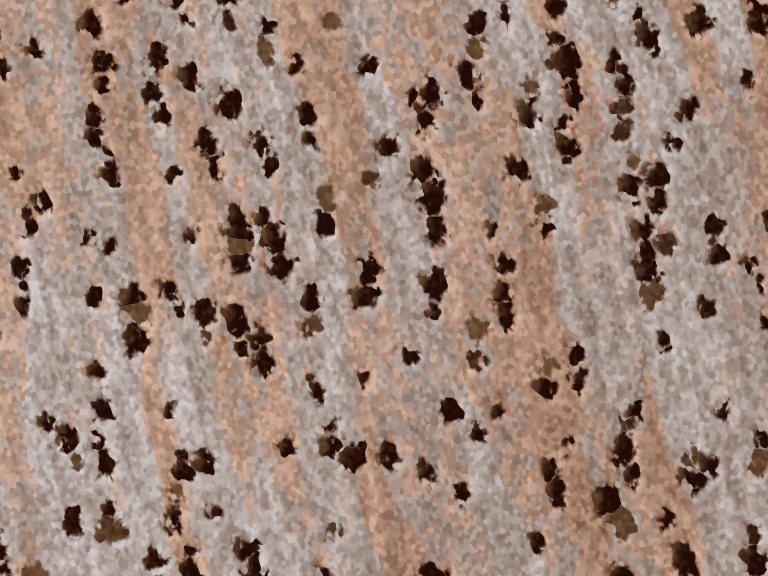
This texture is drawn by a Shadertoy shader. Its source:

```glsl
vec2 hash2(vec2 cell) {
    vec3 q = fract(cell.xyx * vec3(0.1031, 0.1030, 0.0973));
    q += dot(q, q.yzx + 33.33);
    return fract((q.xx + q.yz) * q.zy);
}

// Smooth cellular noise: random cell values blended by distance
float cellNoise(vec2 p) {
    float total = 0.0, weights = 0.0;
    for (int y = -1; y <= 1; y++)
    for (int x = -1; x <= 1; x++) {
        vec2 cell = floor(p) + vec2(x, y);
        vec2 away = cell + hash2(cell) - p;
        float weight = exp(-9.0 * dot(away, away));
        total += weight * hash2(cell + 71.0).x;
        weights += weight;
    }
    return total / weights;
}

// Nearest pore: signed distance, offset relative to its radius, random fill
vec4 nearestPore(vec2 p) {
    vec4 nearest = vec4(9.0);
    for (int y = -1; y <= 1; y++)
    for (int x = -1; x <= 1; x++) {
        vec2 cell = floor(p) + vec2(x, y);
        if (hash2(cell + 17.0).x > 0.82) continue;
        // Some pores have a companion further along the grain
        for (int k = 0; k < 2; k++) {
            vec2 shape = hash2(cell + 37.0 + 53.0 * float(k));
            if (k == 1 && hash2(cell + 29.0).y > 0.4) continue;
            vec2 center = cell + 0.1 + 0.8 * hash2(cell);
            center += float(k) * vec2(0.3 * shape.y - 0.15, 0.4 + 0.1 * shape.x);
            float radius = mix(0.12, 0.25, shape.x);
            vec2 offset = (p - center) * vec2(1.08, mix(0.75, 1.0, shape.y));
            float dist = length(offset) - radius;
            if (dist < nearest.x) nearest = vec4(dist, offset / radius, shape.y);
        }
    }
    return nearest;
}

void mainImage(out vec4 fragColor, in vec2 fragCoord) {
    const vec3 fiberBrown = vec3(0.52, 0.42, 0.36);
    const vec3 fiberPale = vec3(0.80, 0.75, 0.73);
    const vec3 poreDark = vec3(0.13, 0.04, 0.015);
    const vec3 poreTan = vec3(0.45, 0.33, 0.23);

    vec2 p = fragCoord / iResolution.y;
    // x runs across the grain, y along it
    vec2 grain = vec2(dot(p, vec2(0.98, 0.2)), dot(p, vec2(-0.2, 0.98)));

    float fine = cellNoise(grain * vec2(135.0, 110.0)) - 0.5;
    float flakes = cellNoise(grain * vec2(62.0, 42.0) + 9.0) - 0.5;
    float fibers = cellNoise(grain * vec2(48.0, 7.0) + 31.0) - 0.5;
    float bend = 0.012 * sin(grain.y * 9.0) + 0.006 * sin(grain.y * 23.0 + 2.0);
    float streak = cellNoise(vec2((grain.x + bend) * 15.0, grain.y * 1.8));
    streak = smoothstep(0.45, 0.85, streak + 0.4 * flakes + 0.25 * fibers);

    // Ragged pores
    vec2 warp = vec2(flakes, cellNoise(grain * 50.0 + 83.0) - 0.5);
    vec4 pore = nearestPore(grain / 0.094 + 0.22 * warp);
    float dist = pore.x + 0.08 * fine;

    // Wood surface with warm streaks, shaded and lit rims
    float tone = 0.56 + 0.55 * fine + 0.4 * flakes + 0.35 * fibers - 0.16 * streak;
    tone += 0.04 * sin(p.x * 4.0 + 1.0) * sin(p.y * 5.0) - 0.1 * (p.x - 0.67);
    tone -= 0.35 * smoothstep(0.14, 0.0, dist) * smoothstep(-0.25, 0.2, flakes);
    float rim = smoothstep(0.0, 0.06, dist) * smoothstep(0.2, 0.08, dist);
    tone += 0.3 * rim * smoothstep(-0.4, 0.8, dot(pore.yz, vec2(0.5, -0.6)));
    vec3 color = mix(fiberBrown, fiberPale, clamp(tone, -0.25, 1.1));
    color *= mix(vec3(0.99, 1.01, 1.03), vec3(1.06, 0.95, 0.87), streak);

    // Dark pore interiors, some with a tan wall or filling
    float wall = smoothstep(-0.1, 1.2, dot(pore.yz, vec2(-0.7, 0.5)) + 1.2 * flakes);
    float filling = smoothstep(0.78, 0.92, pore.w) * 0.85;
    float light = clamp(max(0.75 * wall, filling) + 0.4 * fine, 0.0, 1.0);
    vec3 interior = mix(poreDark, poreTan, light);
    color = mix(color, interior, smoothstep(0.035, -0.045, dist));

    fragColor = vec4(color, 1.0);
}
```
